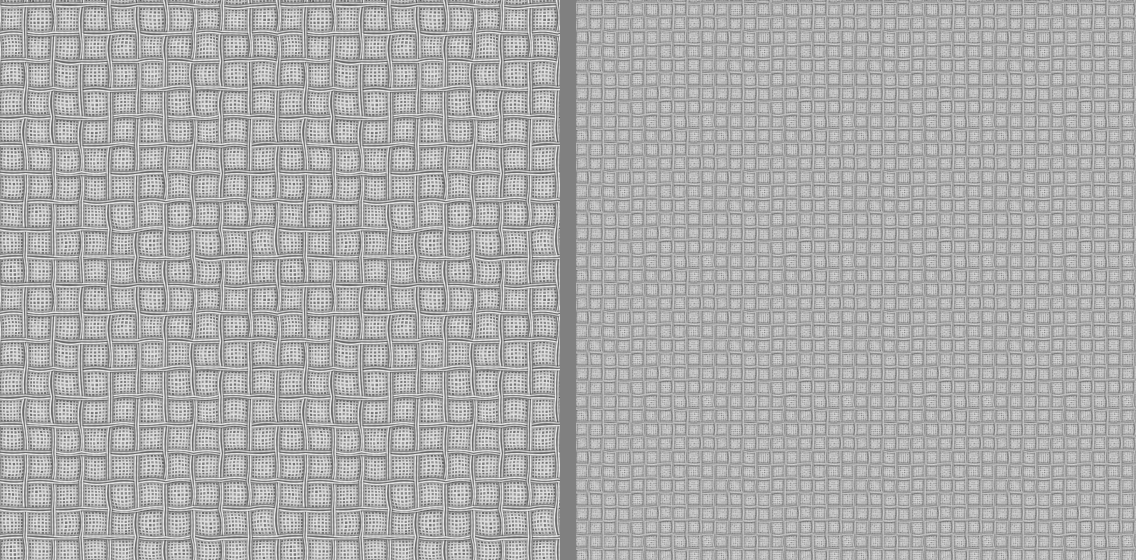
Left, the tile; right, the same tile 2 across and 2 down.
Give the GLSL for this texture, as a WebGL 1 fragment shader.

```glsl
precision highp float;
uniform vec2 u_resolution;

#define CELLS 20.0
#define PERIOD 10.0
#define MESH 9.0
#define ORIGIN vec2(0.91, 0.82)
#define BOW 0.065
#define JITTER 0.045
#define STRAND_GAP 0.047
#define STRAND_RADIUS 0.029
#define MESH_RADIUS 0.29
#define CORD_LIGHT 0.95
#define MESH_LIGHT 0.82
#define HOLE_DARK 0.50

const float PI = 3.14159;

float hash(vec2 id, float period) {
  id = floor(mod(id + 0.5, period));
  return fract(sin(dot(id, vec2(12.99, 78.23)) + period) * 4375.85);
}

float signedHash(vec2 id) {
  return 2.0 * hash(id, PERIOD) - 1.0;
}

vec2 knotShift(vec2 id) {
  return JITTER * vec2(signedHash(id + 3.0), signedHash(id.yx + vec2(5.0, 2.0)));
}

// Knots wander, and the cord segments between them bow sideways
vec2 warp(vec2 p) {
  vec2 id = floor(p), f = p - id;
  vec2 low = mix(knotShift(id), knotShift(id + vec2(1.0, 0.0)), f.x);
  vec2 high = mix(knotShift(id + vec2(0.0, 1.0)), knotShift(id + 1.0), f.x);
  vec2 arc = sin(PI * f);
  float bowX = mix(signedHash(id), signedHash(id + vec2(1.0, 0.0)), f.x);
  float bowY = mix(signedHash(id.yx + 4.0), signedHash(id.yx + vec2(5.0, 4.0)), f.y);
  return p + mix(low, high, f.y) + BOW * vec2(bowX * arc.y, bowY * arc.x);
}

float band(float d, float radius, float soft) {
  return 1.0 - smoothstep(radius - soft, radius + soft, d);
}

// Fine net swelling inside each cell, shaded towards its rim
float net(vec2 q, float soft) {
  vec2 id = floor(q), f = q - id;
  vec2 arc = sin(PI * f);
  vec2 drift = vec2(signedHash(id + 7.0), signedHash(id.yx + 1.0));
  vec2 sag = 0.02 * sin(2.0 * PI * f) * (0.5 + arc.yx);
  vec2 m = MESH * (q + sag + 0.05 * drift * arc.x * arc.y);
  float wear = hash(floor(m), MESH * PERIOD) - 0.5;
  float slack = hash(floor(m).yx + 31.0, MESH * PERIOD) - 0.5;
  vec2 d = abs(fract(m) - 0.5 + 0.12 * vec2(wear, slack));
  float radius = MESH_RADIUS + 0.08 * slack;
  float hole = band(d.x, radius, soft * MESH) * band(d.y, radius, soft * MESH);
  float tone = mix(MESH_LIGHT + 0.08 * slack, HOLE_DARK + 0.2 * wear, hole);
  vec2 rim = min(f, 1.0 - f);
  float swell = smoothstep(0.03, 0.3, rim.x) * smoothstep(0.03, 0.3, rim.y);
  return tone * mix(0.83, 1.06, swell);
}

// A pair of strands: x is tone, y is coverage, z is cast shadow
vec3 cord(float d, float along, vec2 segment, float soft) {
  float vary = signedHash(segment);
  float spread = STRAND_GAP + 0.016 * vary * sin(PI * fract(along));
  float offset = abs(abs(d) - spread);
  float strand = band(offset, STRAND_RADIUS, soft);
  float core = band(abs(d), spread, soft);
  float roundness = 1.0 - 0.16 * min(offset / STRAND_RADIUS, 1.0);
  float fibre = 0.025 * sin(2.0 * PI * (along * 5.0 + vary));
  float light = CORD_LIGHT * roundness + fibre - 0.1 * step(0.0, d * vary);
  float side = 0.7 + 0.3 * sign(vary) * clamp(d * 20.0, -1.0, 1.0);
  float shadow = side * (1.0 - smoothstep(0.07, 0.14, abs(d)));
  return vec3(mix(0.4, light, strand), max(strand, core), shadow);
}

float fabric(vec2 uv, float soft) {
  vec2 q = warp(uv * CELLS - ORIGIN);
  vec2 knot = floor(q + 0.5), d = q - knot;
  vec3 upright = cord(d.x, q.y, vec2(knot.x, floor(q.y)), soft);
  vec3 level = cord(d.y, q.x, vec2(knot.y, floor(q.x)) + 6.0, soft);
  float tone = net(q, soft);
  tone *= 1.0 - 0.4 * max(upright.z, level.z);

  // Cords alternate over and under at successive knots
  bool uprightOver = mod(knot.x + knot.y + 0.5, 2.0) < 1.0;
  vec3 under = uprightOver ? level : upright;
  vec3 over = uprightOver ? upright : level;
  tone = mix(tone, under.x, under.y);
  tone *= 1.0 - 0.4 * over.z * under.y;
  return mix(tone, over.x, over.y);
}

void main() {
  float soft = 0.25 * CELLS / u_resolution.y;
  float tone = 0.0;
  // Average nine samples to smooth the fine net
  for (int j = 0; j < 3; j++) {
    for (int i = 0; i < 3; i++) {
      vec2 sub = (vec2(float(i), float(j)) - 1.0) / 3.0;
      tone += fabric((gl_FragCoord.xy + sub) / u_resolution, soft) / 9.0;
    }
  }
  gl_FragColor = vec4(vec3(clamp(tone, 0.0, 1.0)), 1.0);
}
```
